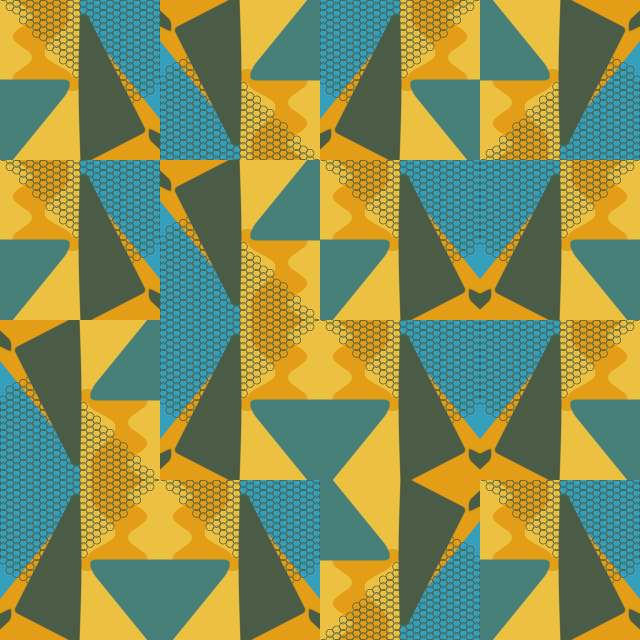
Reproduce this pattern procedurally as a three.js fragment shader.

```glsl
varying vec2 vUv;

const float TILES = 4.0;
const float LINKS = 24.0;
const vec3 YELLOW = vec3(0.925, 0.757, 0.255);
const vec3 ORANGE = vec3(0.894, 0.616, 0.09);
const vec3 TEAL = vec3(0.28, 0.50, 0.475);
const vec3 BLUE = vec3(0.21, 0.625, 0.735);
const vec3 OLIVE = vec3(0.29, 0.36, 0.27);

// Signed distance to the line from a to b
float side(vec2 p, vec2 a, vec2 b) {
  vec2 d = b - a;
  return dot(p - a, normalize(vec2(d.y, -d.x)));
}

float smoothMax(float a, float b, float k) {
  float h = max(k - abs(a - b), 0.0) / k;
  return max(a, b) + h * h * k * 0.25;
}

float fill(float d, float blur) {
  return 1.0 - smoothstep(-blur, blur, d);
}

// Orientation of a tile: bit 0 mirrors across, bit 1 mirrors down
vec2 tileFlip(vec2 cell) {
  mat4 turns = mat4(0.0, 3.0, 1.0, 2.0,
                    0.0, 3.0, 0.0, 1.0,
                    3.0, 1.0, 0.0, 1.0,
                    1.0, 0.0, 2.0, 0.0);
  vec4 index = vec4(0.0, 1.0, 2.0, 3.0);
  vec4 column = 1.0 - step(0.5, abs(index - cell.x));
  vec4 row = 1.0 - step(0.5, abs(index - cell.y));
  float turn = dot(turns * row, column);
  return vec2(mod(turn, 2.0), floor(turn * 0.5 + 0.01));
}

float wedgeEdge(vec2 p) {
  return side(p, vec2(0.55, 0.10), vec2(0.91, 0.81));
}

float wedge(vec2 p) {
  float left = 0.503 - 0.012 * sin(3.14 * p.y) - p.x;
  float d = smoothMax(left, wedgeEdge(p), 0.03);
  d = smoothMax(d, side(p, vec2(0.90, 0.83), vec2(0.57, 1.0)), 0.03);
  return smoothMax(d, 0.085 - p.y, 0.03);
}

float knot(vec2 p) {
  float d = smoothMax(0.93 - p.x, side(p, vec2(0.93, 0.80), vec2(1.0, 0.835)), 0.02);
  return smoothMax(d, side(p, vec2(1.0, 0.935), vec2(0.93, 0.87)), 0.02);
}

float wavyBlob(vec2 p) {
  float left = 0.14 + 0.06 * cos(6.2832 * (p.y - 0.36) / 0.26);
  float right = mix(0.43, 0.28, smoothstep(0.12, 0.32, p.y))
              + 0.17 * smoothstep(0.34, 0.48, p.y);
  float d = max(0.7 * max(left - p.x, p.x - right), p.y - 0.5);
  return min(d, length(p - vec2(0.455, 0.525)) - 0.045);
}

float tealCorner(vec2 p) {
  float d = smoothMax(0.497 - p.y, side(p, vec2(0.43, 0.57), vec2(0.08, 1.0)), 0.03);
  return smoothMax(d, p.x - 0.44, 0.04);
}

float blueWedge(vec2 p) {
  return max(0.5 - p.x, side(p, vec2(1.0, 0.745), vec2(0.70, 0.37)));
}

bool hasLink(vec2 c) {
  if (c.x < 0.48) return c.y < c.x;
  bool besideWedge = wedgeEdge(c) > -0.01 || c.y < 0.1;
  return besideWedge && c.y + 0.69 * c.x < 1.21;
}

// Distance to the nearest outline of the staggered, overlapping rings
float chainMesh(vec2 p, float radius) {
  vec2 home = floor(p * LINKS);
  float d = 1.0;
  for (int i = -1; i <= 1; i++) {
    for (int j = -2; j <= 1; j++) {
      vec2 cell = home + vec2(float(i), float(j));
      vec2 center = (cell + vec2(0.5, 0.5 + 0.5 * mod(cell.x, 2.0))) / LINKS;
      if (hasLink(center)) {
        d = min(d, abs(length(p - center) - radius / LINKS));
      }
    }
  }
  return d;
}

void main() {
  vec2 grid = vec2(vUv.x, 1.0 - vUv.y) * TILES;
  vec2 cell = min(floor(grid), TILES - 1.0);
  vec2 p = grid - cell;
  p = mix(p, 1.0 - p, tileFlip(cell));
  float pixel = fwidth(vUv.x) * TILES;
  float soft = max(pixel * 0.7, 0.005);

  // Flat areas
  vec3 color = mix(YELLOW, ORANGE, fill(wavyBlob(p), soft));
  color = mix(color, TEAL, fill(tealCorner(p), soft));
  color = mix(color, ORANGE, fill(0.5 - p.x, soft));
  color = mix(color, BLUE, fill(blueWedge(p), soft));

  // Chain mesh, then the dark shapes
  float mesh = chainMesh(p, 0.6) - 0.0022;
  color = mix(color, OLIVE, fill(mesh, pixel * 0.6));
  color = mix(color, OLIVE, fill(min(wedge(p), knot(p)), soft));
  gl_FragColor = vec4(color, 1.0);
}
```
